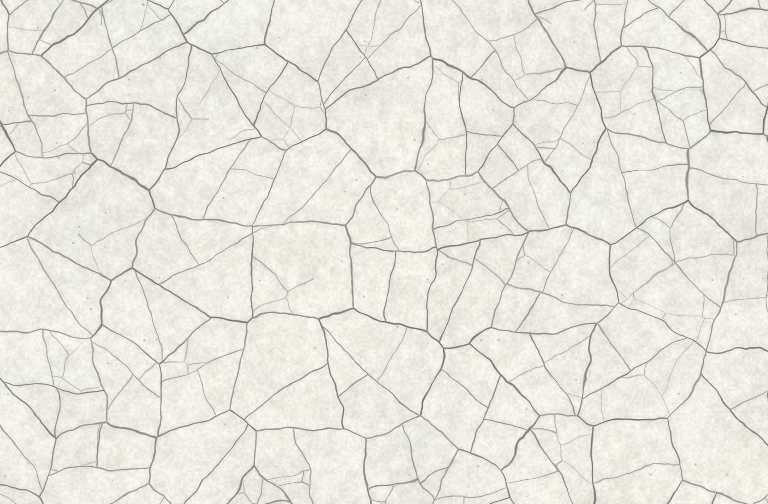
Reproduce this texture procedurally as a Shadertoy shader.

```glsl
// Pale sun-dried clay, split by thin dark cracks and finer hairline cracks.

const vec3 CLAY_SHADE = vec3(0.868, 0.859, 0.831);
const vec3 CLAY_LIGHT = vec3(0.962, 0.957, 0.930);
const vec3 CRACK_COLOR = vec3(0.46, 0.445, 0.425);
const vec3 WARM_TINT = vec3(1.005, 1.0, 0.992);
const vec3 COOL_TINT = vec3(0.994, 1.0, 1.003);

// Plates per canvas height
const float MAIN_SCALE = 5.7;
const float HAIR_SCALE = 9.0;
const float JITTER = 0.9;

// Half widths as parts of the canvas height
const float MAIN_WIDTH = 0.0014;
const float SPLIT_WIDTH = 0.0011;
const float HAIR_WIDTH = 0.0009;
const float EDGE_SOFTNESS = 0.0014;
const float SHOULDER_WIDTH = 0.0035;
const float SHOULDER = 0.13;

// Shares of plates cut once, and of halves cut again
const float HALVED = 0.88;
const float QUARTERED = 0.6;

const float MOTTLE = 0.95;
const float GRAIN = 0.65;

float hash1(vec2 p) {
    vec3 q = fract(p.xyx * 0.1031);
    q += dot(q, q.yzx + 33.33);
    return fract((q.x + q.y) * q.z);
}

vec2 hash2(vec2 p) {
    return vec2(hash1(p), hash1(p + vec2(71.7, 19.3)));
}

float noise(vec2 p) {
    vec2 i = floor(p), f = fract(p);
    f = f * f * (3.0 - 2.0 * f);
    return mix(mix(hash1(i), hash1(i + vec2(1, 0)), f.x),
               mix(hash1(i + vec2(0, 1)), hash1(i + 1.0), f.x), f.y);
}

float fbm(vec2 p) {
    float sum = 0.0, amp = 0.5;
    for (int i = 0; i < 4; i++) {
        sum += amp * noise(p);
        p = p * 2.03 + 17.1;
        amp *= 0.5;
    }
    return sum / 0.9375;
}

vec2 noiseOffset(vec2 p) {
    return vec2(noise(p), noise(p + 43.7)) - 0.5;
}

struct Plate {
    float edge;     // distance to the nearest border
    float edgeSeed; // random value shared by both sides of that border
    vec2 id;
    vec2 toCenter;
};

Plate findPlate(vec2 p, float scale) {
    p *= scale;
    vec2 cell = floor(p), home = cell, toHome = vec2(0.0);
    float nearest = 9.0;
    for (int y = -1; y <= 1; y++)
    for (int x = -1; x <= 1; x++) {
        vec2 c = cell + vec2(x, y);
        vec2 r = c + 0.5 + JITTER * (hash2(c) - 0.5) - p;
        if (dot(r, r) < nearest) { nearest = dot(r, r); home = c; toHome = r; }
    }
    Plate plate = Plate(9.0, 0.0, home, toHome / scale);
    for (int y = -2; y <= 2; y++)
    for (int x = -2; x <= 2; x++) {
        vec2 c = home + vec2(x, y);
        if (x == 0 && y == 0) continue;
        vec2 r = c + 0.5 + JITTER * (hash2(c) - 0.5) - p;
        float d = dot(0.5 * (r + toHome), normalize(r - toHome));
        if (d < plate.edge) { plate.edge = d; plate.edgeSeed = hash1(c + home + 5.5); }
    }
    plate.edge /= scale;
    return plate;
}

// Narrow dark core with a faint worn shoulder
float crackLine(float d, float width) {
    float soft = max(EDGE_SOFTNESS, 0.5 / iResolution.y);
    float core = 1.0 - smoothstep(width - soft, width + soft, d);
    return max(core, SHOULDER * exp(-d / SHOULDER_WIDTH));
}

void mainImage(out vec4 fragColor, in vec2 fragCoord) {
    vec2 uv = fragCoord / iResolution.y;

    // Bend and roughen the crack paths
    vec2 p = uv + 0.04 * noiseOffset(uv * 4.0) + 0.018 * noiseOffset(uv * 15.0)
           + 0.006 * noiseOffset(uv * 42.0) + 0.0018 * noiseOffset(uv * 105.0) + 3.0;

    // A plate is cut through its middle, then each half may be cut across
    Plate plate = findPlate(p, MAIN_SCALE);
    float angle = 6.2832 * hash1(plate.id + 12.0);
    vec2 along = vec2(cos(angle), sin(angle));
    float across = dot(plate.toCenter, vec2(-along.y, along.x));
    vec2 halfId = plate.id * 2.0 + step(0.0, across) * 37.0;
    float halved = step(hash1(plate.id + 3.0), HALVED);
    float quartered = halved * step(hash1(halfId + 61.0), QUARTERED);
    float slant = hash1(halfId + 77.0) - 0.5;
    float crossing = dot(plate.toCenter, along) + 0.7 * slant * across + 0.04 * slant;
    vec2 pieceId = halfId + quartered * step(0.0, crossing) * 53.0;
    Plate sliver = findPlate(p + 20.0 * hash2(pieceId), HAIR_SCALE);

    // Crack strength varies by border and along its length
    float wear = 0.7 + 0.6 * noise(uv * 16.0);
    float crowding = 0.2 + 0.4 * smoothstep(0.5, 1.1, uv.y - 0.4 * uv.x + 0.15);
    float gate = step(hash1(pieceId + 29.0), crowding);
    float mainCrack = crackLine(plate.edge, MAIN_WIDTH * wear) * mix(0.65, 1.0, plate.edgeSeed);
    float halfCrack = crackLine(abs(across), SPLIT_WIDTH * wear) * halved * mix(0.55, 0.95, hash1(plate.id + 44.0));
    float crossCrack = crackLine(abs(crossing), SPLIT_WIDTH * wear) * quartered * mix(0.4, 0.85, hash1(halfId + 18.0));
    float hairCrack = crackLine(sliver.edge, HAIR_WIDTH * wear) * gate * mix(0.3, 0.65, sliver.edgeSeed);
    float crack = max(max(mainCrack, halfCrack), max(crossCrack, hairCrack));

    // Mottled clay with fine grain
    float tone = 0.67 + 0.6 * (fbm(uv * 6.0) - 0.5) + MOTTLE * (fbm(uv * 50.0 + 9.0) - 0.5);
    tone += GRAIN * (noise(uv * 230.0) - 0.5);
    vec3 color = mix(CLAY_SHADE, CLAY_LIGHT, clamp(tone, -0.3, 1.15));
    color *= mix(COOL_TINT, WARM_TINT, smoothstep(0.3, 0.7, fbm(uv * 2.5 + 31.0)));

    // Scattered pits
    vec2 pitCell = floor(uv * 30.0);
    vec2 pitCenter = 0.2 + 0.6 * hash2(pitCell + 8.0);
    float pitSize = 0.03 + 0.05 * hash1(pitCell + 51.0);
    float pit = 1.0 - smoothstep(0.4 * pitSize, 1.5 * pitSize, length(fract(uv * 30.0) - pitCenter));
    pit *= step(0.9, hash1(pitCell + 90.0)) * 0.35;

    color = mix(color, CRACK_COLOR, max(crack, pit));
    fragColor = vec4(color, 1.0);
}
```
